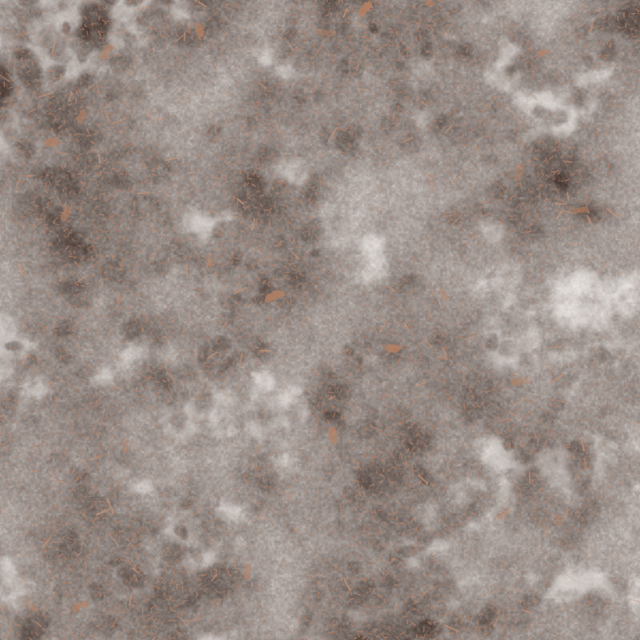
Write a Shadertoy shader that draws this texture.

```glsl
// Mottled grey-brown stone with soft dark clots, pale wisps and fine copper fibres.

vec3 hash3(vec2 p) {
    vec3 q = fract(p.xyx * vec3(0.1031, 0.1030, 0.0973));
    q += dot(q, q.yxz + 33.33);
    return fract((q.xxy + q.yzz) * q.zyx);
}

float noise(vec2 p) {
    vec2 i = floor(p), f = fract(p);
    f = f * f * (3.0 - 2.0 * f);
    return mix(mix(hash3(i).x, hash3(i + vec2(1, 0)).x, f.x),
               mix(hash3(i + vec2(0, 1)).x, hash3(i + vec2(1, 1)).x, f.x), f.y);
}

float fbm(vec2 p) {
    float sum = 0.0, amp = 0.5;
    for (int i = 0; i < 5; i++) {
        sum += amp * noise(p);
        p = mat2(1.6, 1.2, -1.2, 1.6) * p + 17.3;
        amp *= 0.5;
    }
    return sum / 0.97;
}

// Soft rotated ellipses, one per grid cell, each with its own strength.
float clots(vec2 p, float cells, float seed) {
    vec2 q = p * cells, id = floor(q);
    float shade = 0.0;
    for (int j = -1; j <= 1; j++)
    for (int i = -1; i <= 1; i++) {
        vec2 cell = id + vec2(i, j);
        vec3 r = hash3(cell + seed), s = hash3(cell + seed + 71.0);
        vec2 axis = vec2(cos(6.283 * r.z), sin(6.283 * r.z));
        vec2 v = q - cell - r.xy;
        v = vec2(dot(v, axis), dot(v, vec2(-axis.y, axis.x)));
        float d = length(v / (mix(0.35, 0.75, s.x) * vec2(1.0, mix(0.55, 0.9, s.y))));
        shade = max(shade, s.z * s.z * (1.0 - smoothstep(0.45, 1.1, d)));
    }
    return shade;
}

// Short straight strands; lengths and widths are in grid cells.
float fibres(vec2 p, float cells, float halfLength, float halfWidth, float share, float seed) {
    vec2 q = p * cells, id = floor(q);
    float aa = 0.7 * cells / iResolution.y, cover = 0.0;
    for (int j = -1; j <= 1; j++)
    for (int i = -1; i <= 1; i++) {
        vec2 cell = id + vec2(i, j);
        vec3 r = hash3(cell + seed), s = hash3(cell + seed + 53.0);
        vec2 axis = vec2(cos(6.283 * r.z), sin(6.283 * r.z));
        vec2 v = q - cell - r.xy;
        float reach = halfLength * mix(0.4, 1.0, s.y);
        float d = length(v - axis * clamp(dot(v, axis), -reach, reach));
        float line = 1.0 - smoothstep(halfWidth - aa, halfWidth + aa, d);
        cover = max(cover, line * step(s.x, share) * mix(0.5, 1.0, s.z));
    }
    return cover;
}

void mainImage(out vec4 fragColor, in vec2 fragCoord) {
    vec2 p = fragCoord / iResolution.y;
    vec2 warp = vec2(fbm(p * 24.0), fbm(p * 24.0 + 40.0)) - 0.5;
    vec2 bent = p + 0.022 * warp;

    // Broad clouds, clots and pale wisps
    float clouds = fbm(p * 7.0 + 3.0);
    float dark = 0.75 * clots(bent, 14.0, 5.0) + 0.55 * clots(bent, 27.0, 130.0);
    dark *= 1.3 - smoothstep(0.4, 0.7, clouds);
    float wisps = fbm(bent * vec2(9.0, 11.0) + 60.0) + 0.4 * (fbm(p * 34.0) - 0.5);
    float pale = smoothstep(0.58, 0.86, wisps) * (1.0 - min(dark, 1.0));
    float tone = 0.55 + 0.95 * (clouds - 0.5) - 0.34 * dark + 0.5 * pale;
    tone += 0.18 * (fbm(p * 40.0 + 9.0) - 0.5);

    // Fine grain and grey strands
    float veil = 1.0 - 0.6 * pale;
    float grain = noise(p * 300.0) + noise(p * 190.0 + 31.0) - 1.0;
    float greyStrands = fibres(p, 120.0, 0.4, 0.13, 0.6, 300.0);
    float grainyTone = tone + veil * (0.17 * grain + 0.13 * greyStrands - 0.03);
    vec3 color = mix(vec3(0.39, 0.335, 0.31), vec3(0.80, 0.775, 0.76), grainyTone);

    // Copper strands, densest in the dark ground
    float exposed = 1.0 - smoothstep(0.3, 0.8, tone);
    float copper = fibres(p, 115.0, 0.38, 0.13, 0.55, 500.0) * (0.12 + 0.6 * exposed);
    color = mix(color, vec3(0.74, 0.51, 0.40), copper);
    float longStrands = fibres(p, 34.0, 0.38, 0.045, 0.2, 700.0);
    color = mix(color, vec3(0.77, 0.58, 0.47), longStrands * (0.3 + 0.5 * exposed));
    float flakes = fibres(bent, 20.0, 0.22, 0.1, 0.05, 900.0);
    color = mix(color, vec3(0.72, 0.50, 0.38), flakes * (0.15 + 0.7 * exposed));

    fragColor = vec4(clamp(color, 0.0, 1.0), 1.0);
}
```
